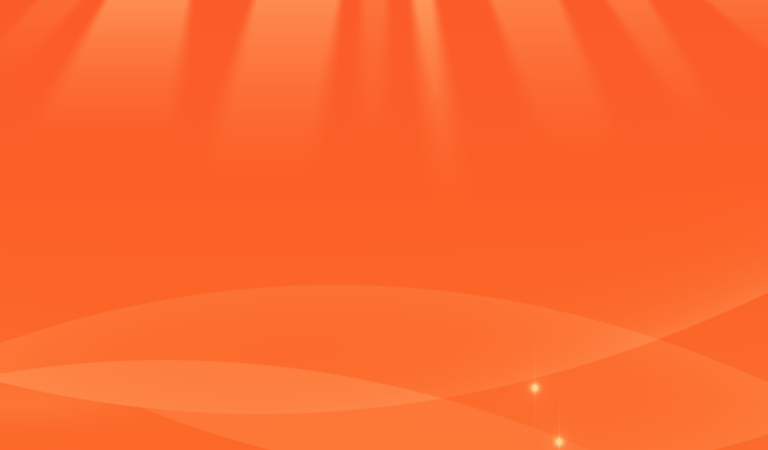
This background is drawn by a Shadertoy shader. Its source:

```glsl
const int RAY_COUNT = 8;
const vec3 TOP_ORANGE = vec3(0.985, 0.358, 0.155);
const vec3 LOW_ORANGE = vec3(0.988, 0.405, 0.155);
const vec3 HIGHLIGHT = vec3(1.0, 0.64, 0.39);
const vec3 SPARK = vec3(1.0, 0.84, 0.56);

// Left and right ends at the top, then the sideways drift of each with depth
const vec4 RAY_SHAPE[RAY_COUNT] = vec4[RAY_COUNT](
    vec4(0.050, 0.105, -0.55, -0.50),
    vec4(0.137, 0.247, -0.33, -0.08),
    vec4(0.330, 0.443, -0.17, -0.09),
    vec4(0.471, 0.505, -0.01, -0.01),
    vec4(0.537, 0.566, 0.075, 0.085),
    vec4(0.638, 0.730, 0.22, 0.24),
    vec4(0.790, 0.845, 0.39, 0.35),
    vec4(0.920, 1.020, 0.70, 0.80));

// Length and strength
const vec2 RAY_LIGHT[RAY_COUNT] = vec2[RAY_COUNT](
    vec2(0.20, 0.22), vec2(0.33, 0.70), vec2(0.42, 0.66), vec2(0.38, 0.32),
    vec2(0.46, 0.80), vec2(0.38, 0.48), vec2(0.32, 0.36), vec2(0.20, 0.30));

float parabola(float x, vec2 vertex, float bend) {
    return vertex.y + bend * (x - vertex.x) * (x - vertex.x);
}

float cover(float d, float blur) {
    return smoothstep(-blur, blur, d);
}

// Light that is strongest at an edge and fades into its inner side
float edgeGlow(float d, float depth) {
    return exp(-max(d, 0.0) / depth);
}

float lightRay(vec2 uv, vec4 shape, vec2 light) {
    float depth = 1.0 - uv.y;
    vec2 ends = shape.xy + shape.zw * depth;
    float blur = 0.007 + 0.06 * depth;
    float beam = cover(uv.x - ends.x, blur) * cover(ends.y - uv.x, blur);
    float fade = clamp(1.0 - depth / light.x, 0.0, 1.0);
    return light.y * beam * pow(fade, 1.4);
}

float sparkle(vec2 q, float radius) {
    float core = exp(-dot(q, q) / (radius * radius));
    float halo = 0.25 * exp(-length(q) / (1.6 * radius));
    float flare = 0.35 * exp(-abs(q.x) / (0.12 * radius) - abs(q.y) / (4.0 * radius));
    return core + halo + flare;
}

// Overlapping translucent ribbons along the lower part
float ribbons(vec2 uv, float blur) {
    float highArch = parabola(uv.x, vec2(0.436, 0.367), -0.682) - uv.y;
    float lowArch = parabola(uv.x, vec2(0.215, 0.200), -0.655) - uv.y;
    float wideBowl = uv.y - parabola(uv.x, vec2(0.3385, 0.080), 0.617);
    float deepBowl = uv.y - parabola(uv.x, vec2(0.640, -0.062), 0.749);

    float inHigh = cover(highArch, blur);
    float inLow = cover(lowArch, blur);
    float inWide = cover(wideBowl, blur);
    float inDeep = cover(deepBowl, blur);

    float light = 0.23 * inHigh * edgeGlow(highArch, 0.11);
    float wideGlow = mix(0.17, 0.34, smoothstep(0.3, 0.95, uv.x));
    light += wideGlow * inWide * edgeGlow(wideBowl, 0.075);
    light += 0.30 * inLow * inWide;
    light += 0.25 * inLow * inDeep * (1.0 - inWide) * smoothstep(0.14, 0.24, uv.x);
    light += 0.25 * inDeep * (1.0 - inWide) * (1.0 - inLow) * edgeGlow(deepBowl, 0.10);

    // Soft patch beneath the left end
    vec2 patchOffset = (uv - vec2(0.04, 0.105)) / vec2(0.13, 0.045);
    light += 0.17 * exp(-dot(patchOffset, patchOffset)) * (1.0 - inWide);
    return light;
}

void mainImage(out vec4 fragColor, in vec2 fragCoord) {
    vec2 uv = fragCoord / iResolution.xy;
    vec2 aspect = vec2(iResolution.x / iResolution.y, 1.0);
    float blur = 1.2 / iResolution.y;

    vec3 color = mix(LOW_ORANGE, TOP_ORANGE, smoothstep(0.0, 1.0, uv.y));

    // Beams from above
    float beams = 0.0;
    for (int i = 0; i < RAY_COUNT; i++) {
        beams += lightRay(uv, RAY_SHAPE[i], RAY_LIGHT[i]);
    }
    color = mix(color, HIGHLIGHT, min(beams, 0.9));
    color = mix(color, HIGHLIGHT, min(ribbons(uv, blur), 0.9));

    // Two small sparkles
    float sparks = 0.0;
    for (int i = 0; i < 2; i++) {
        vec2 center = vec2(0.6966, 0.138) + float(i) * vec2(0.0315, -0.120);
        sparks += sparkle((uv - center) * aspect, 0.0095);
    }
    color = mix(color, SPARK, min(sparks, 1.0));

    fragColor = vec4(color, 1.0);
}
```
